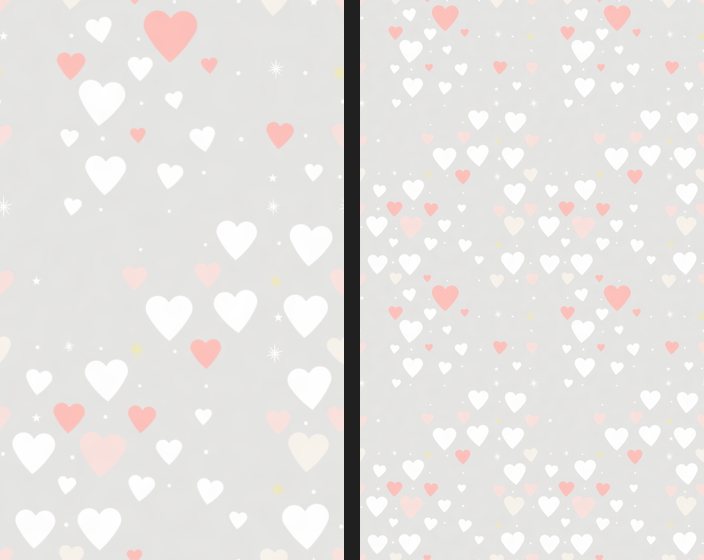
Left: one tile. Right: repeated 2 by 2.
Write a WebGL 1 fragment shader that draws this pattern.

```glsl
precision highp float;
uniform vec2 u_resolution;

const vec3 GREY = vec3(0.896, 0.895, 0.888);
const vec3 WHITE = vec3(0.995);
const vec3 CORAL = vec3(0.99, 0.755, 0.73);
const vec3 BLUSH = vec3(0.975, 0.885, 0.865);
const vec3 CREAM = vec3(0.965, 0.948, 0.918);
const vec3 YELLOW = vec3(0.95, 0.92, 0.66);
const vec2 GRID = vec2(5.0, 8.0);   // cells per tile, each 2 x 2 units
const float JITTER = 0.26;
const float TILT = 0.22;
const float MOTTLE = 0.008;
const float EDGE = 0.9;             // softness in pixels
const float DOT_RADIUS = 0.056;
const float STAR_RADIUS = 0.125;
const float RAY_WIDTH = 0.024;
const float PI = 3.14159265;

float softEdge;

vec2 hash2(vec2 p) {
  vec3 h = fract(p.xyx * vec3(0.1031, 0.1030, 0.0973));
  h += dot(h, h.yzx + 33.33);
  return fract((h.xx + h.yz) * h.zy);
}

vec2 wrap(vec2 cell, vec2 period) { return floor(mod(cell + 0.5, period)); }

float cornerSlope(vec2 cell, vec2 f, vec2 corner, vec2 period) {
  float a = 2.0 * PI * hash2(wrap(cell + corner, period) + 3.7).x;
  return dot(vec2(cos(a), sin(a)), f - corner);
}

float gradientNoise(vec2 p, vec2 period) {
  vec2 c = floor(p), f = p - c;
  vec2 u = f * f * f * (f * (f * 6.0 - 15.0) + 10.0);
  float low = mix(cornerSlope(c, f, vec2(0, 0), period), cornerSlope(c, f, vec2(1, 0), period), u.x);
  float high = mix(cornerSlope(c, f, vec2(0, 1), period), cornerSlope(c, f, vec2(1, 1), period), u.x);
  return mix(low, high, u.y);
}

float cover(float d) { return 1.0 - smoothstep(-softEdge, softEdge, d); }

// Position relative to the jittered site of a wrapped lattice
vec2 toSite(vec2 p, vec2 shift, out vec2 cell) {
  vec2 g = (p + shift) * 0.5;
  cell = wrap(floor(g), GRID);
  return 2.0 * fract(g) - 1.0 - JITTER * (hash2(cell + 19.0 * shift + 5.0) - 0.5);
}

// Shuffled rank 1..40: cubing permutes the residues of 41, so shares are exact
float rankOf(vec2 cell, float factor) {
  float k = cell.x + GRID.x * cell.y + 1.0;
  return floor(mod(factor * floor(mod(k * k * k + 0.5, 41.0)) + 0.5, 41.0));
}

// Heart of half width 1: round lobes joined to a tip by wide arcs
float heart(vec2 p) {
  const vec2 lobe = vec2(0.48, 0.0), arc = vec2(-2.561, 1.693);
  p = vec2(abs(p.x), p.y + -0.43);
  vec2 axis = lobe - arc, q = p - arc;
  return axis.x * q.y < axis.y * q.x ? length(q) - 4.0 : length(p - lobe) - 0.52;
}

void paintHeart(inout vec3 colour, vec2 q, float size, vec3 tint, float tilt) {
  float c = cos(tilt), s = sin(tilt);
  q = vec2(c * q.x - s * q.y, s * q.x + c * q.y);
  colour = mix(colour, tint, cover(heart(q / size) * size));
}

float star(vec2 q) {
  float a = mod(atan(q.x, q.y + 1e-5) + PI / 5.0, 0.4 * PI) - PI / 5.0;
  vec2 s = length(q) * vec2(cos(a), abs(sin(a))), tip = vec2(STAR_RADIUS, 0.0);
  vec2 inner = 0.48 * STAR_RADIUS * vec2(cos(PI / 5.0), sin(PI / 5.0));
  return dot(s - tip, normalize(vec2(inner.y, tip.x - inner.x)));
}

float sparkle(vec2 q, float reach) {
  float light = cover(length(q) - 0.13 * reach);
  for (int i = 0; i < 5; i++) {
    float a = PI * (0.5 + float(i) / 5.0);
    vec2 dir = vec2(cos(a), sin(a));
    float len = reach * (i == 0 ? 1.0 : 0.68 + 0.2 * mod(float(i), 2.0));
    float along = abs(dot(q, dir)) / len, across = abs(dot(q, vec2(-dir.y, dir.x)));
    light = max(light, cover(across - RAY_WIDTH * (1.0 - along)) * (1.0 - smoothstep(0.5, 1.0, along)));
  }
  return light;
}

// Dots and a few stars in the gaps between hearts
void paintGaps(inout vec3 colour, vec2 p, vec2 shift, float factor) {
  vec2 cell, q = toSite(p, shift, cell);
  float rank = rankOf(cell, factor);
  if (rank < 16.5) colour = mix(colour, WHITE, 0.9 * cover(length(q) - DOT_RADIUS * (0.8 + 0.02 * rank)));
  else if (rank < 19.5) colour = mix(colour, WHITE, cover(star(q)));
}

void main() {
  vec2 p = gl_FragCoord.xy / u_resolution * GRID * 2.0;
  softEdge = EDGE * 2.0 * GRID.x / u_resolution.x;
  vec3 colour = GREY;
  paintGaps(colour, p, vec2(1, 0), 12.0);
  paintGaps(colour, p, vec2(0, 1), 29.0);

  // Large hearts, with a few smaller white ones
  vec2 cell, q = toSite(p, vec2(0), cell), rnd = hash2(cell + 41.0);
  float rank = rankOf(cell, 1.0), tilt = TILT * (rnd.y - 0.5);
  if (rank < 13.5) paintHeart(colour, q, mix(0.57, 0.7, rnd.x), WHITE, tilt);
  else if (rank < 14.5) paintHeart(colour, q, 0.78, CORAL, tilt);
  else if (rank < 15.5) paintHeart(colour, q, 0.67, BLUSH, tilt);
  else if (rank < 16.5) paintHeart(colour, q, 0.59, CREAM, tilt);
  else if (rank < 23.5) paintHeart(colour, q, rank < 20.5 ? 0.38 : 0.26, WHITE, 2.0 * tilt);

  // Medium and small hearts, then sparkles
  q = toSite(p, vec2(1), cell);
  rnd = hash2(cell + 73.0);
  rank = rankOf(cell, 7.0);
  tilt = TILT * (rnd.y - 0.5);
  float vary = mix(0.92, 1.08, rnd.x);
  if (rank < 5.5) paintHeart(colour, q, 0.43 * vary, CORAL, tilt);
  else if (rank < 12.5) paintHeart(colour, q, 0.38 * vary, BLUSH, tilt);
  else if (rank < 15.5) paintHeart(colour, q, 0.38 * vary, CREAM, tilt);
  else if (rank < 23.5) paintHeart(colour, q, (rank < 19.5 ? 0.39 : 0.25) * vary, WHITE, 2.0 * tilt);
  else if (rank < 26.5) paintHeart(colour, q, 0.22 * vary, CORAL, tilt);
  else if (rank < 35.5) colour = mix(colour, rank < 30.5 ? YELLOW : WHITE, sparkle(q, mix(0.22, 0.42, rnd.x)));

  colour += MOTTLE * gradientNoise(p * 1.5, GRID * 3.0);
  gl_FragColor = vec4(colour, 1.0);
}
```
